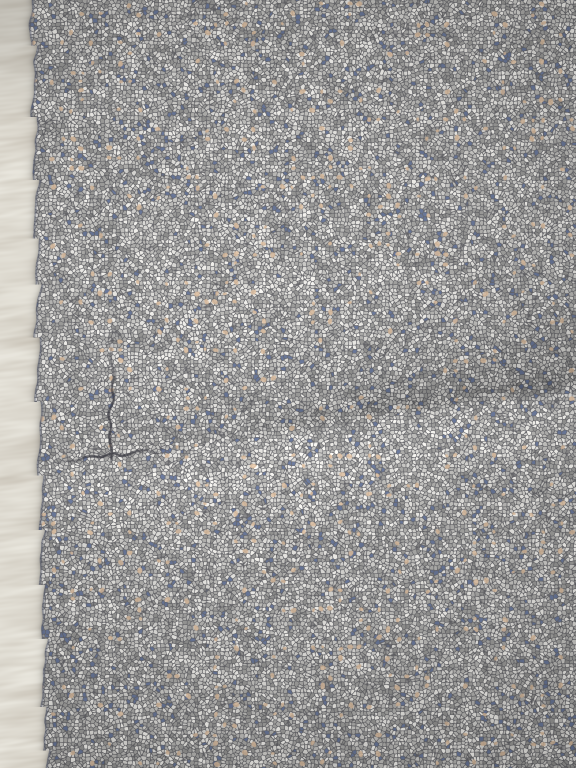
Write a WebGL 1 fragment shader that draws this texture.

```glsl
precision highp float;
// Draws a creased sheet of grey mineral granules with a ragged edge on pale wood.
uniform vec2 u_resolution;

// Lengths are in canvas heights.
const float GRAIN_DENSITY = 205.0;
const float CHIP_DENSITY = 80.0;
const float CHIP_SHARE = 0.13;
const float BLUE_SHARE = 0.05;
const float TOOTH_COUNT = 13.0;
const float TOOTH_DEPTH = 0.008;
const float CREASE_DEPTH = 0.24;
const float CRACK_WIDTH = 0.0022;
const vec2 LIGHT_CENTER = vec2(0.34, 0.54);
const vec3 GAP_COLOR = vec3(0.37, 0.37, 0.385);
const vec3 GRAIN_DARK = vec3(0.52, 0.52, 0.515);
const vec3 GRAIN_LIGHT = vec3(0.88, 0.875, 0.86);
const vec3 GRAIN_BLUE = vec3(0.38, 0.43, 0.55);
const vec3 CHIP_COLOR = vec3(0.80, 0.69, 0.58);
const vec3 RIM_COLOR = vec3(0.32, 0.34, 0.41);
const vec3 WOOD_DARK = vec3(0.74, 0.71, 0.66);
const vec3 WOOD_LIGHT = vec3(0.91, 0.90, 0.865);

vec3 hash3(vec2 p) {
  vec3 q = fract(p.xyx * vec3(0.1031, 0.1030, 0.0973));
  q += dot(q, q.yxz + 33.33);
  return fract((q.xxy + q.yzz) * q.zyx);
}

float cornerSlope(vec2 cell, vec2 offset) {
  return dot(hash3(cell + 57.0).xy * 2.0 - 1.0, offset);
}

// Gradient noise, roughly -0.7 to 0.7
float noise(vec2 p) {
  vec2 i = floor(p), f = fract(p), e = vec2(1.0, 0.0);
  vec2 w = f * f * f * (f * (f * 6.0 - 15.0) + 10.0);
  return mix(mix(cornerSlope(i, f), cornerSlope(i + e.xy, f - e.xy), w.x),
             mix(cornerSlope(i + e.yx, f - e.yx), cornerSlope(i + e.xx, f - e.xx), w.x), w.y);
}

// Small packed granules: Voronoi cells with dark gaps
vec3 granules(vec2 uv) {
  vec2 p = uv * GRAIN_DENSITY, cell = floor(p);
  float nearest = 9.0, second = 9.0;
  vec3 trait = vec3(0.0);
  for (int y = -1; y <= 1; y++) {
    for (int x = -1; x <= 1; x++) {
      vec2 c = cell + vec2(float(x), float(y));
      vec3 h = hash3(c);
      float d = length(c + 0.5 + (h.xy - 0.5) * 0.9 - p);
      if (d < nearest) {
        second = nearest;
        nearest = d;
        trait = hash3(c + 211.0);
      } else {
        second = min(second, d);
      }
    }
  }
  vec3 color = mix(GRAIN_DARK, GRAIN_LIGHT, trait.x);
  color = mix(color, GRAIN_BLUE, step(trait.y, BLUE_SHARE));
  return mix(GAP_COLOR, color, smoothstep(0.02, 0.30, second - nearest));
}

// Sparse larger tan chips: coverage in 0..1
float chips(vec2 uv) {
  vec2 p = uv * CHIP_DENSITY, cell = floor(p);
  vec3 h = hash3(cell + 83.0), k = hash3(cell + 149.0);
  vec2 d = fract(p) - 0.5 - (h.xy - 0.5) * 0.3;
  float a = k.x * 6.2832;
  d = mat2(cos(a), -sin(a), sin(a), cos(a)) * d * vec2(1.0, 1.0);
  float radius = mix(0.18, 0.33, k.y) + 0.10 * noise(p * 3.0);
  float shape = 1.0 - smoothstep(radius - 0.06, radius + 0.06, length(d * vec2(1.0, 1.3)));
  return shape * step(h.z, CHIP_SHARE);
}

vec3 wood(vec2 uv) {
  vec2 p = vec2(uv.x, uv.y - 0.12 * uv.x);
  float grain = noise(p * vec2(9.0, 55.0)) + 0.6 * noise(p * vec2(22.0, 190.0));
  float broad = noise(p * vec2(4.0, 9.0));
  return mix(WOOD_DARK, WOOD_LIGHT, clamp(0.76 + 0.55 * grain + 0.3 * broad, 0.0, 1.0));
}

float sheetEdge(float y) {
  float tooth = fract(y * TOOTH_COUNT + 0.8 * noise(vec2(y * 9.0, 3.5)));
  return 0.041 + 0.018 * (1.0 - y) + TOOTH_DEPTH * (tooth - 0.5)
       + 0.006 * noise(vec2(y * 45.0, 7.3));
}

vec3 scene(vec2 uv) {
  vec3 sheet = mix(granules(uv), CHIP_COLOR, 0.85 * chips(uv));

  // Uneven light and clumping
  vec2 away = uv - LIGHT_CENTER;
  float light = 1.09 - 0.5 * dot(away, away);
  light += 0.07 * noise(uv * 26.0) + 0.05 * noise(uv * 60.0);

  // Crease: shade above the fold, glow below it
  float fold = uv.y - 0.385 - 0.15 * uv.x - 0.006 * noise(vec2(uv.x * 14.0, 1.5));
  float shade = smoothstep(-0.012, 0.010, fold) * exp(-max(fold, 0.0) / (0.018 + 0.055 * uv.x));
  light -= CREASE_DEPTH * shade * smoothstep(0.06, 0.6, uv.x);
  light += 0.05 * exp(-pow((fold + 0.045) / 0.04, 2.0));
  sheet *= light;

  // Cracks: one upright, one along the fold
  float upright = abs(uv.x - 0.145 - 0.008 * noise(vec2(uv.y * 45.0, 4.5)));
  float span = smoothstep(0.395, 0.405, uv.y) * (1.0 - smoothstep(0.45, 0.61, uv.y));
  float along = abs(fold + 0.010 * noise(vec2(uv.x * 50.0, 8.5)));
  float reach = smoothstep(0.06, 0.13, uv.x) * (1.0 - smoothstep(0.15, 0.25, uv.x));
  float crack = max(span * (1.0 - smoothstep(0.3, 1.2, upright / CRACK_WIDTH)),
                    reach * (1.0 - smoothstep(0.3, 1.2, along / CRACK_WIDTH)));
  sheet = mix(sheet, vec3(0.22, 0.22, 0.25), 0.8 * crack);

  // Ragged rim and its shadow on the wood
  float inside = uv.x - sheetEdge(uv.y);
  sheet = mix(RIM_COLOR, sheet, 0.35 + 0.65 * smoothstep(0.0, 0.004, inside));
  vec3 base = wood(uv) * (1.0 - 0.22 * exp(min(inside, 0.0) / 0.004));
  base *= 1.0 - 0.12 * smoothstep(0.8, 1.0, uv.y);
  return mix(base, sheet, smoothstep(-0.0008, 0.0008, inside));
}

void main() {
  // Four samples per pixel smooth the fine grain
  vec3 total = vec3(0.0);
  for (int i = 0; i < 4; i++) {
    float n = float(i);
    vec2 offset = vec2(mod(n, 2.0), floor(n / 2.0)) * 0.5 - 0.25;
    total += scene((gl_FragCoord.xy + offset) / u_resolution.y);
  }
  gl_FragColor = vec4(total / 4.0, 1.0);
}
```
